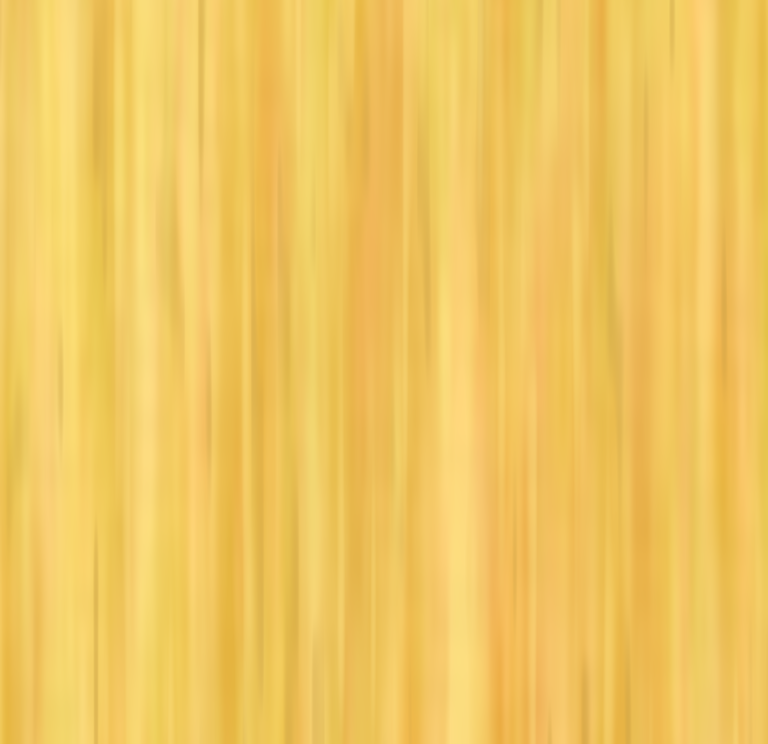
Give the GLSL for this texture, as a Shadertoy shader.

```glsl
float hash(vec2 p) {
    return fract(sin(dot(p, vec2(127.1, 311.7))) * 43758.5);
}

// Smooth random values along one vertical fibre
float fibre(float column, float y, float seed) {
    y += 9.0 * hash(vec2(column, seed + 3.7));
    float cell = floor(y);
    float blend = smoothstep(0.0, 1.0, fract(y));
    vec2 id = vec2(column + seed * 17.0, cell);
    return mix(hash(id), hash(id + vec2(0.0, 1.0)), blend);
}

// Neighbouring fibres blended sideways; each has its own vertical offset
float grain(vec2 uv, vec2 frequency, float seed) {
    vec2 p = uv * frequency;
    float column = floor(p.x);
    float blend = smoothstep(0.0, 1.0, fract(p.x));
    return mix(fibre(column, p.y, seed), fibre(column + 1.0, p.y, seed), blend);
}

// Thin streaks where the grain exceeds a threshold
float streaks(vec2 uv, vec2 frequency, float threshold, float seed) {
    return smoothstep(threshold, 1.0, grain(uv, frequency, seed));
}

void mainImage(out vec4 fragColor, in vec2 fragCoord) {
    vec2 uv = fragCoord / iResolution.xy;
    vec3 deepGold = vec3(0.905, 0.71, 0.27);
    vec3 paleStraw = vec3(0.99, 0.855, 0.485);
    vec3 darkFibre = vec3(0.80, 0.635, 0.27);
    vec3 brightFibre = vec3(0.99, 0.875, 0.50);
    vec3 warmShift = vec3(0.022, -0.038, 0.012);

    // Broad bands down to fine fibres
    float tone = 0.36 * grain(uv, vec2(15.0, 0.7), 1.0)
               + 0.32 * grain(uv, vec2(37.0, 1.3), 2.0)
               + 0.22 * grain(uv, vec2(83.0, 2.6), 3.0)
               + 0.10 * grain(uv, vec2(120.0, 7.0), 4.0);
    tone = clamp(0.56 + (tone - 0.5) * 2.1, 0.0, 1.0);
    vec3 color = mix(deepGold, paleStraw, tone);

    // Drift between orange and greenish yellow
    float warmth = 0.6 * grain(uv, vec2(23.0, 2.2), 5.0)
                 + 0.4 * grain(uv, vec2(64.0, 4.0), 6.0) - 0.5;
    color += warmShift * warmth * 2.2;
    color.b += 0.07 * (grain(uv, vec2(30.0, 3.0), 7.0) - 0.5);

    // Scattered dark and bright fibres
    color = mix(color, darkFibre, 0.48 * streaks(uv, vec2(88.0, 3.2), 0.72, 8.0));
    color = mix(color, brightFibre, 0.50 * streaks(uv, vec2(72.0, 2.2), 0.70, 9.0));

    // Faint soft mottling
    color += 0.014 * (grain(uv, vec2(26.0, 22.0), 10.0) - 0.5);

    fragColor = vec4(clamp(color, 0.0, 1.0), 1.0);
}
```
